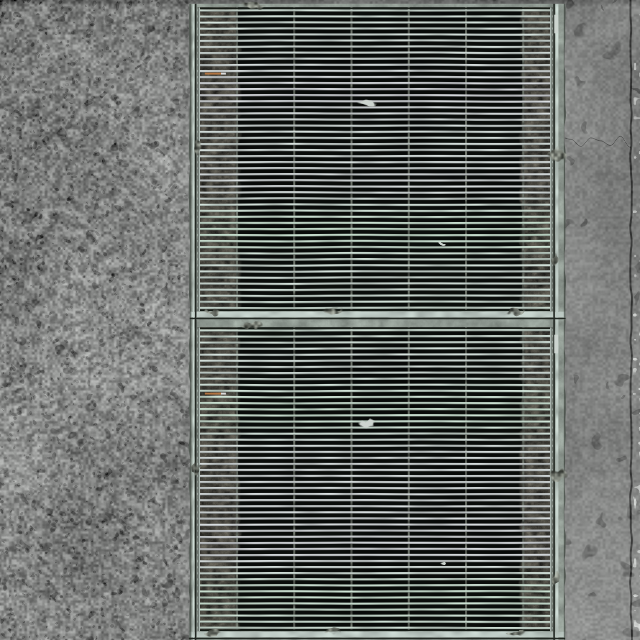
A Shadertoy shader for this texture:

```glsl
const float PANEL_PERIOD = 0.5;
const vec2 FRAME_X = vec2(0.296, 0.883);
const vec2 PIT_MIN = vec2(0.309, 0.0115);
const vec2 PIT_MAX = vec2(0.863, 0.486);
const float BAR_COUNT = 50.0;
const float BAR_HALF = 0.0018;
const float ROD_START = 0.3702;
const float ROD_PITCH = 0.0895;
const float SEAM_X = 0.986;
const vec3 BAR_COLOR = vec3(0.75, 0.80, 0.775);
const vec3 FRAME_COLOR = vec3(0.57, 0.61, 0.58);
const vec3 PIT_COLOR = vec3(0.035, 0.045, 0.037);
const vec3 SILT_COLOR = vec3(0.31, 0.30, 0.27);

// Dirt clumps on the frame: centre, then radii
const int CLUMP_COUNT = 7;
const vec4 CLUMPS[CLUMP_COUNT] = vec4[](
    vec4(0.871, 0.243, 0.015, 0.010), vec4(0.307, 0.231, 0.005, 0.012),
    vec4(0.868, 0.405, 0.005, 0.010), vec4(0.332, 0.488, 0.014, 0.005),
    vec4(0.521, 0.486, 0.014, 0.005), vec4(0.806, 0.488, 0.015, 0.004),
    vec4(0.393, 0.008, 0.019, 0.006));

float hash(vec2 p) {
    return fract(sin(dot(p, vec2(127.1, 311.7))) * 43758.5);
}

float noise(vec2 p) {
    vec2 i = floor(p), f = fract(p);
    f = f * f * (3.0 - 2.0 * f);
    return mix(mix(hash(i), hash(i + vec2(1, 0)), f.x),
               mix(hash(i + vec2(0, 1)), hash(i + 1.0), f.x), f.y);
}

float fbm(vec2 p) {
    float sum = 0.0, amp = 0.5;
    for (int i = 0; i < 5; i++) {
        sum += amp * noise(p);
        p = p * 2.03 + 17.3;
        amp *= 0.5;
    }
    return sum;
}

float fill(float d, float px) { return clamp(0.5 - d / px, 0.0, 1.0); }

float strip(float x, float a, float b, float px) {
    return fill(max(a - x, x - b), px);
}

float ellipse(vec2 p, vec2 center, vec2 radius) {
    return 1.0 - smoothstep(0.6, 1.1, length((p - center) / radius));
}

// Scattered stains, one per grid cell
float stains(vec2 p, float scale, float density) {
    vec2 q = p * scale + 0.5 * vec2(noise(p * 90.0), noise(p * 90.0 + 31.0));
    float cover = 0.0;
    for (int k = 0; k < 9; k++) {
        vec2 id = floor(q) + vec2(k % 3 - 1, k / 3 - 1);
        vec2 center = id + vec2(hash(id), hash(id + 7.7));
        float radius = 0.12 + 0.25 * hash(id + 3.1);
        float spot = 1.0 - smoothstep(radius * 0.6, radius, length(q - center));
        cover = max(cover, spot * step(hash(id + 5.9), density));
    }
    return cover;
}

vec3 concrete(vec2 p, float px) {
    float rough = 1.0 - smoothstep(0.28, 0.31, p.x);
    float tone = 0.50 + 0.20 * (fbm(p * 7.0) - 0.48);
    tone += mix(0.11, 0.26, rough) * (noise(p * 250.0) - 0.5);
    tone += mix(0.08, 0.24, rough) * (fbm(p * 85.0) - 0.48);
    tone += 0.03 * smoothstep(0.3, 0.6, p.y);
    tone -= 0.14 * stains(p, 48.0, 0.35) * rough;
    tone -= 0.11 * stains(p + 4.0, 28.0, 0.27);
    tone -= 0.12 * rough * stains(p + 9.0, 95.0, 0.4);
    tone -= 0.10 * (1.0 - smoothstep(0.0, 0.012, p.y));

    // Crack and slab joint on the right
    float right = step(FRAME_X.y, p.x) * step(p.x, SEAM_X);
    float crack = p.y - 0.205 - 0.025 * noise(vec2(p.x * 65.0, 2.0));
    tone -= 0.20 * right * fill(abs(crack) - 0.0006, px);
    float seam = p.x - SEAM_X - 0.003 * (noise(vec2(3.0, p.y * 45.0)) - 0.5);
    tone -= 0.27 * fill(abs(seam) - 0.0015, px);
    tone += 0.25 * smoothstep(0.78, 0.9, noise(p * 130.0)) * step(0.989, p.x);
    return vec3(tone, tone * 1.01, tone);
}

vec3 grate(vec2 c, vec2 p, float px) {
    // Dark pit with silt along both sides
    float x = c.x + 0.008 * (noise(p * 90.0) - 0.5);
    float silt = 1.0 - smoothstep(0.368, 0.376, x) + smoothstep(0.812, 0.819, x);
    vec3 col = PIT_COLOR * (0.5 + fbm(p * 14.0));
    col = mix(col, SILT_COLOR * (0.15 + 1.6 * fbm(p * 110.0)), silt * 0.9);

    // Cross rods below the bars
    float rod = abs(fract((c.x - ROD_START) / ROD_PITCH + 0.5) - 0.5) * ROD_PITCH;
    col = mix(col, vec3(0.36, 0.38, 0.35) * (0.6 + 0.7 * noise(p * 180.0)), fill(rod - 0.0016, px));

    // Slightly bowed bars, shaded toward the lower edge
    float pitch = (PIT_MAX.y - PIT_MIN.y) / BAR_COUNT;
    float wave = 0.0012 * (noise(vec2(c.x * 9.0, p.y * 13.0)) - 0.5);
    float offset = (fract((c.y - PIT_MIN.y + wave) / pitch) - 0.5) * pitch;
    float tint = noise(vec2(2.0, p.y * 14.0)) - 0.5;
    vec3 bar = BAR_COLOR + vec3(0.05, -0.035, 0.05) * tint;
    bar *= 0.87 + 0.25 * noise(p * vec2(35.0, 200.0));
    bar *= 1.0 - 0.35 * smoothstep(0.0, BAR_HALF, offset);
    return mix(col, bar, fill(abs(offset) - BAR_HALF, px));
}

vec3 frame(vec2 c, vec2 p, float px) {
    vec3 col = FRAME_COLOR * (0.75 + 0.5 * fbm(p * 65.0));
    float bright = max(strip(c.y, 0.487, 0.4955, px), strip(c.x, 0.301, 0.3035, px));
    bright = max(bright, strip(c.x, 0.868, 0.8725, px));
    col = mix(col, BAR_COLOR * (0.85 + 0.25 * noise(p * 70.0)), bright);
    float dark = max(strip(c.y, 0.4965, 0.4988, px), strip(c.x, 0.3045, 0.307, px));
    dark = max(dark, strip(c.x, 0.8645, 0.867, px));
    dark = max(dark, 0.55 * (1.0 - strip(c.x, FRAME_X.x + 0.003, FRAME_X.y - 0.002, px)));
    return mix(col, vec3(0.13, 0.15, 0.13), dark);
}

void mainImage(out vec4 fragColor, in vec2 fragCoord) {
    float px = 1.0 / iResolution.y;
    vec2 p = fragCoord / iResolution.xy;
    p.y = 1.0 - p.y;
    vec2 c = vec2(p.x, mod(p.y, PANEL_PERIOD));

    vec3 col = concrete(p, px);
    float edge = 0.003 * (noise(p * 50.0) - 0.5);
    float metal = strip(p.x + edge, FRAME_X.x, FRAME_X.y, px) * fill(0.006 - p.y, px);
    col = mix(col, frame(c, p, px), metal);

    // Grate with a thin shadow and lit sides
    vec2 inset = min(c - PIT_MIN, PIT_MAX - c);
    float depth = min(inset.x, inset.y);
    float pit = fill(-depth, px);
    col = mix(col, grate(c, p, px), pit);
    col = mix(col, vec3(0.08, 0.10, 0.08), pit * strip(depth, 0.0, 0.0025, px));
    col = mix(col, BAR_COLOR * 0.9, pit * strip(inset.x, 0.001, 0.0035, px));

    // Dirt clumps, then litter lying on the bars
    vec2 q = c + 0.009 * (vec2(noise(p * 140.0), noise(p * 140.0 + 50.0)) - 0.5);
    vec3 dirt = mix(vec3(0.14, 0.15, 0.13), vec3(0.72, 0.74, 0.69), noise(p * 190.0));
    for (int i = 0; i < CLUMP_COUNT; i++)
        col = mix(col, dirt, 0.85 * ellipse(q, CLUMPS[i].xy, CLUMPS[i].zw));
    float stub = strip(c.x, 0.320, 0.353, px) * strip(c.y, 0.1135, 0.1165, px);
    col = mix(col, mix(vec3(0.70, 0.45, 0.25), vec3(0.86), step(0.346, c.x)), stub);
    float scrap = ellipse(q, vec2(0.573, 0.161), vec2(0.015, 0.006));
    scrap = max(scrap, ellipse(q, vec2(0.692, 0.381), vec2(0.006, 0.004)));
    scrap = max(scrap, strip(c.x, 0.866, 0.872, px) * strip(c.y, 0.023, 0.052, px));
    fragColor = vec4(mix(col, vec3(0.80, 0.83, 0.81), scrap), 1.0);
}
```
